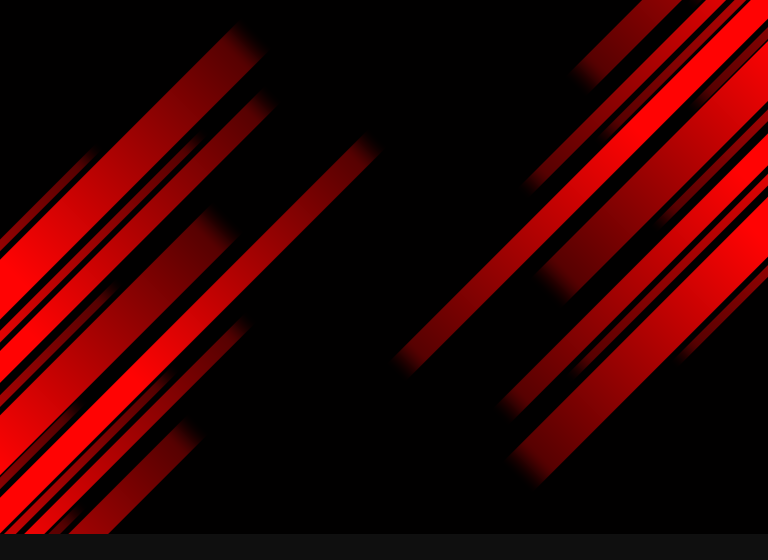
Give the GLSL for this background, as a WebGL 1 fragment shader.

```glsl
precision highp float;
// Red diagonal bars on black, entering from two opposite corners and fading toward the middle.
// One wing of bars is built in rotated axes (across, along); the other is its point reflection.
// Each pair is a wide bar with a thin companion beside it; a dark strip closes the bottom.

uniform vec2 u_resolution;

// Lengths are in canvas heights. Pair: wide bar start, its width, wide tip, thin tip.
const vec4 PAIR_1 = vec4(-0.683, 0.107,  0.169, -0.312);
const vec4 PAIR_2 = vec4(-0.520, 0.057,  0.091, -0.098);
const vec4 PAIR_3 = vec4(-0.405, 0.107, -0.209, -0.517);
const vec4 PAIR_4 = vec4(-0.258, 0.064,  0.198, -0.793);
const vec4 PAIR_5 = vec4(-0.150, 0.036, -0.348, -0.570);
const vec4 PAIR_6 = vec4(-0.071, 0.071, -0.633, -0.980);

const float THIN_WIDTH = 0.021;
const float THIN_OFFSET = 0.036;   // thin bar start, measured back from the wide one
const vec2 CENTRE = vec2(0.005, 0.044);
const float TIP_FADE = 0.09;
const float TIP_LEVEL = 0.27;
const float LEVEL_SLOPE = 0.84;
const float STRIP_HEIGHT = 0.0465;

const vec3 BACKGROUND = vec3(0.004, 0.0, 0.0);
const vec3 BAR_RED = vec3(1.0, 0.012, 0.012);
const vec3 STRIP_GREY = vec3(0.058);

// Brightness of one bar that fades out at its tip.
float bar(vec2 q, float start, float width, float tip) {
    float aa = 1.0 / u_resolution.y;
    float edge = 0.5 * width - abs(q.x - start - 0.5 * width);
    float depth = tip - q.y;
    float level = min(TIP_LEVEL + LEVEL_SLOPE * depth, 1.0);
    return smoothstep(-aa, aa, edge) * smoothstep(0.0, TIP_FADE, depth) * level;
}

float barPair(vec2 q, vec4 pair) {
    float wide = bar(q, pair.x, pair.y, pair.z);
    float thin = bar(q, pair.x - THIN_OFFSET, THIN_WIDTH, pair.w);
    return max(wide, thin);
}

// All bars of one corner.
float wing(vec2 p) {
    vec2 q = vec2(p.x - p.y, p.x + p.y);
    float upper = max(barPair(q, PAIR_1), max(barPair(q, PAIR_2), barPair(q, PAIR_3)));
    float lower = max(barPair(q, PAIR_4), max(barPair(q, PAIR_5), barPair(q, PAIR_6)));
    return max(upper, lower);
}

void main() {
    vec2 p = (gl_FragCoord.xy - 0.5 * u_resolution) / u_resolution.y - CENTRE;
    float glow = max(wing(p), wing(-p));
    vec3 color = mix(BACKGROUND, BAR_RED, glow);

    // Bottom strip
    float aa = 0.5 / u_resolution.y;
    float height = gl_FragCoord.y / u_resolution.y;
    color = mix(STRIP_GREY, color, smoothstep(-aa, aa, height - STRIP_HEIGHT));

    gl_FragColor = vec4(color, 1.0);
}
```
